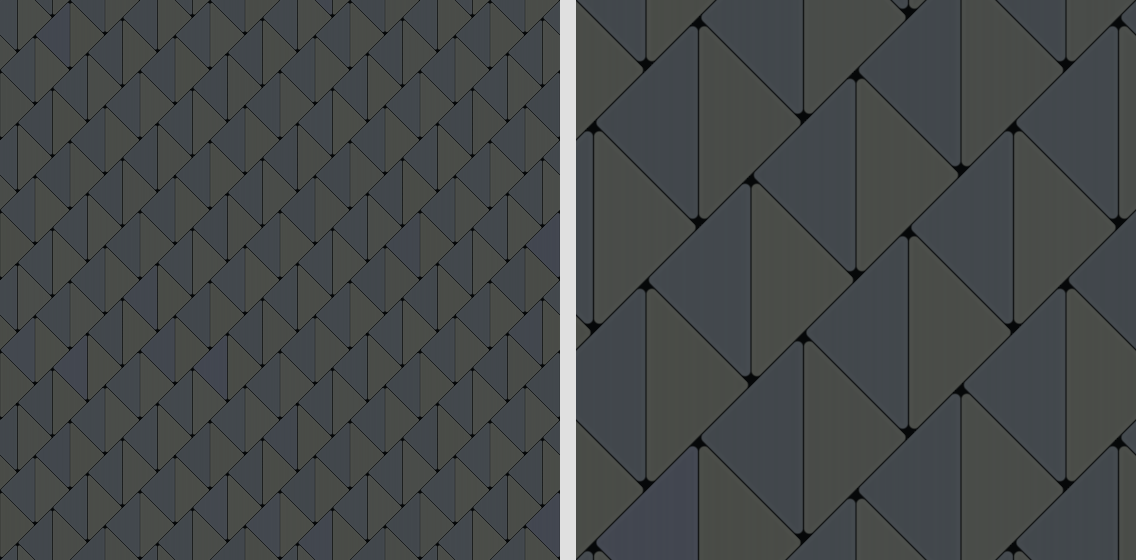
Left, the full canvas; right, a detail of the centre.
This pattern is drawn by a Shadertoy shader. Its source:

```glsl
// Dark slate paving: square tiles turned by 45 degrees in a running bond, each split
// by a vertical joint into a blue-grey and an olive-grey triangle with rounded corners.
// Tiles come from a sheared grid; joints come from a rounded triangle distance.

float hash(vec2 p) {
    vec3 q = fract(vec3(p.xyx) * vec3(0.1031, 0.1030, 0.0973));
    q += dot(q, q.yzx + 33.33);
    return fract((q.x + q.y) * q.z);
}

float segmentDistance(vec2 p, vec2 a, vec2 b) {
    vec2 ab = b - a;
    return length(p - a - ab * clamp(dot(p - a, ab) / dot(ab, ab), 0.0, 1.0));
}

// Signed distance to half a diamond of radius size, shrunk by gap, corners rounded
float halfDiamond(vec2 p, float size, float gap, float radius) {
    p = abs(p);
    float inset = gap + radius;
    vec2 tip = vec2(inset, size - inset * (1.0 + sqrt(2.0)));
    vec2 side = vec2(size - inset * sqrt(2.0), 0.0);
    float inner = max(inset - p.x, (p.x + p.y - size) / sqrt(2.0) + inset);
    float outer = min(segmentDistance(p, vec2(inset, 0.0), tip),
                      segmentDistance(p, tip, side));
    return (inner < 0.0 ? inner : outer) - radius;
}

void mainImage(out vec4 fragColor, in vec2 fragCoord) {
    vec2 uv = fragCoord / iResolution.xy;
    float pixel = 1.0 / min(iResolution.x, iResolution.y);

    // Diagonal rows, each moved half a tile along from the one below
    vec2 grid = 8.0 * vec2(uv.x + uv.y, uv.y - uv.x);
    grid.x -= 0.5 * floor(grid.y);
    vec2 cell = fract(grid) - 0.5;
    vec2 local = vec2(cell.x - cell.y, cell.x + cell.y) / 16.0;

    // Tile centres lie on a 32 by 32 lattice, so the identity wraps
    vec2 id = mod(floor((uv - local) * 32.0 + 0.5), 32.0);
    float tone = hash(id + 3.0);
    float tint = hash(id + 57.0);

    // Two faces with slight shifts of tone; a few blue ones lean to violet
    vec3 blue = vec3(0.260, 0.281, 0.299) + vec3(0.003, -0.002, 0.018) * smoothstep(0.85, 1.0, tint);
    vec3 olive = vec3(0.288, 0.298, 0.283) + vec3(0.003, 0.001, -0.006) * (tint - 0.5);
    vec3 color = mix(blue, olive, step(0.0, local.x));
    color += 0.006 * (tone - 0.5);

    // Faint upright brushing
    color += 0.002 * sin(local.x * 900.0 + 6.283 * tone) * sin(local.x * 370.0 + 4.0 * tint);

    // Narrow light rim, then soft thin joints and darker corner gaps
    float d = halfDiamond(local, 0.0625, 0.0003, 0.0032);
    float soft = max(0.7 * pixel, 0.0007);
    color += 0.010 * smoothstep(-0.0034, -0.0018, d);
    color = mix(color, vec3(0.025, 0.032, 0.034), smoothstep(-soft, soft, d));

    fragColor = vec4(color, 1.0);
}
```
